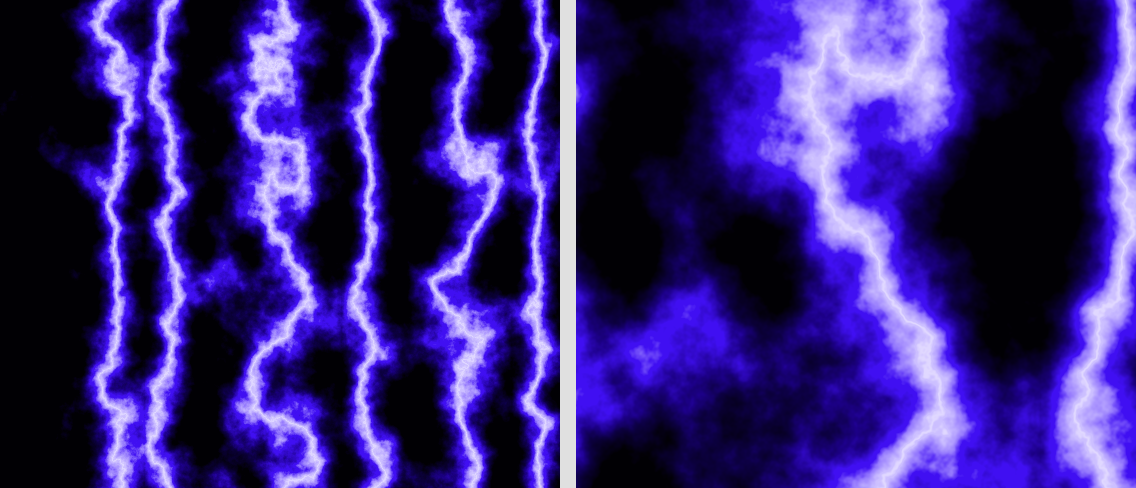
Left: the whole. Right: its middle third, enlarged.
Give the GLSL for this background, as a Shadertoy shader.

```glsl
// Six upright violet lightning bolts in three pairs, with cloudy plasma glow on black

vec2 gradientAt(vec2 cell) {
    vec3 h = fract(cell.xyx * vec3(0.1031, 0.1030, 0.0973));
    h += dot(h, h.yzx + 33.33);
    float angle = 6.2832 * fract((h.x + h.y) * h.z);
    return vec2(cos(angle), sin(angle));
}

float gradientNoise(vec2 p) {
    vec2 i = floor(p), f = p - i;
    vec2 u = f * f * f * (f * (f * 6.0 - 15.0) + 10.0);
    float a = dot(gradientAt(i), f);
    float b = dot(gradientAt(i + vec2(1, 0)), f - vec2(1, 0));
    float c = dot(gradientAt(i + vec2(0, 1)), f - vec2(0, 1));
    float d = dot(gradientAt(i + vec2(1, 1)), f - vec2(1, 1));
    return mix(mix(a, b, u.x), mix(c, d, u.x), u.y);
}

float fbm(vec2 p) {
    float sum = 0.0, amplitude = 1.0;
    for (int i = 0; i < 7; i++) {
        sum += amplitude * gradientNoise(p);
        p = mat2(1.6, 1.2, -1.2, 1.6) * p + 7.3;
        amplitude *= 0.54;
    }
    return sum;
}

// Positive between the two bolts of a pair, negative outside, zero on the bolts
float pairField(float x) {
    // Left bolt x, right bolt x, left slope, right slope; low slopes spread the glow
    vec4 pairs[3] = vec4[3](
        vec4(0.240, 0.342, 0.78, 0.95),
        vec4(0.575, 0.752, 0.44, 1.05),
        vec4(0.955, 1.105, 0.60, 1.00));
    float field = -1.0;
    for (int i = 0; i < 3; i++) {
        vec4 b = pairs[i];
        field = max(field, min((x - b.x) * b.z, (b.y - x) * b.w));
    }
    // Flatten far from the bolts, so that stray clouds can form
    return 0.07 * tanh(field / 0.07);
}

float ramp(float low, float high, float d) {
    return clamp((d - low) / (high - low), 0.0, 1.0);
}

// Colour by distance from the discharge: pale core, blue halo, black
vec3 plasma(float d) {
    vec3 col = mix(vec3(0.80, 0.75, 1.00), vec3(0.57, 0.46, 0.99), ramp(0.003, 0.010, d));
    col = mix(col, vec3(0.25, 0.06, 0.95), ramp(0.010, 0.015, d));
    col = mix(col, vec3(0.11, 0.00, 0.53), ramp(0.018, 0.027, d));
    col = mix(col, vec3(0.05, 0.00, 0.27), ramp(0.027, 0.034, d));
    return mix(col, vec3(0.005, 0.0, 0.015), ramp(0.034, 0.046, d));
}

void mainImage(out vec4 fragColor, in vec2 fragCoord) {
    vec2 p = fragCoord / iResolution.y;
    float d = abs(pairField(p.x) + 0.054 * fbm(p * 5.6 + vec2(3.7, 11.2)));

    // Thin bright filament along the core
    vec3 col = plasma(d);
    col = mix(col, vec3(0.90, 0.87, 1.00), 0.8 * smoothstep(0.0024, 0.0, d));
    fragColor = vec4(col, 1.0);
}
```
